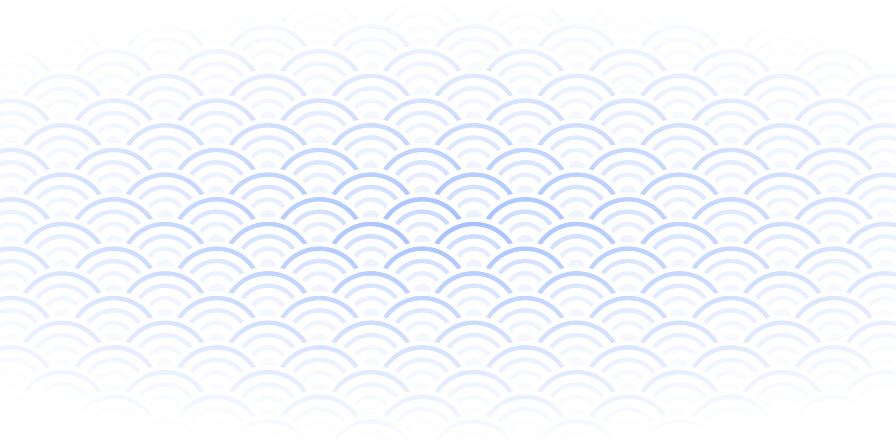
This pattern is drawn by a WebGL 1 fragment shader. Its source:

```glsl
precision highp float;

uniform vec2 u_resolution;

// Soft-edged disc coverage at distance d from its centre
float disc(float d, float radius, float pixel) {
  return 1.0 - smoothstep(radius - 0.5 * pixel, radius + 0.5 * pixel, d);
}

float ring(float d, float radius, float pixel) {
  return disc(abs(d - radius), 0.044, pixel);
}

// Three rings and a core, paler towards the centre
float scaleInk(float d, float pixel) {
  return ring(d, 0.866, pixel)
       + ring(d, 0.626, pixel) * 0.58
       + ring(d, 0.386, pixel) * 0.34
       + disc(d, 0.18, pixel) * 0.24;
}

// Overlapping scales of unit radius; each lower row covers the one above
float waveInk(vec2 p, float pixel) {
  const float rowStep = 0.48;
  float lowestRow = floor((p.y - 1.0) / rowStep);
  float ink = 0.0;
  for (int i = 4; i >= 0; i--) {
    float row = lowestRow + float(i);
    float x = mod(p.x + mod(row, 2.0) + 1.0, 2.0) - 1.0;
    float d = length(vec2(x, p.y - row * rowStep));
    ink = mix(ink, scaleInk(d, pixel), disc(d, 1.0, pixel));
  }
  return ink;
}

void main() {
  // Scale radius as a fraction of the canvas height
  float radius = 0.1148 * u_resolution.y;
  vec2 centered = gl_FragCoord.xy - 0.5 * u_resolution;
  vec2 p = centered / radius + vec2(-0.5, 0.866);
  float ink = waveInk(p, 1.0 / radius);

  // Elliptical fade to white
  float fade = max(0.0, 1.0 - length(centered / (u_resolution * vec2(0.8, 0.5))));

  vec3 paleBlue = vec3(0.64, 0.755, 1.0);
  gl_FragColor = vec4(mix(vec3(1.0), paleBlue, ink * fade), 1.0);
}
```
